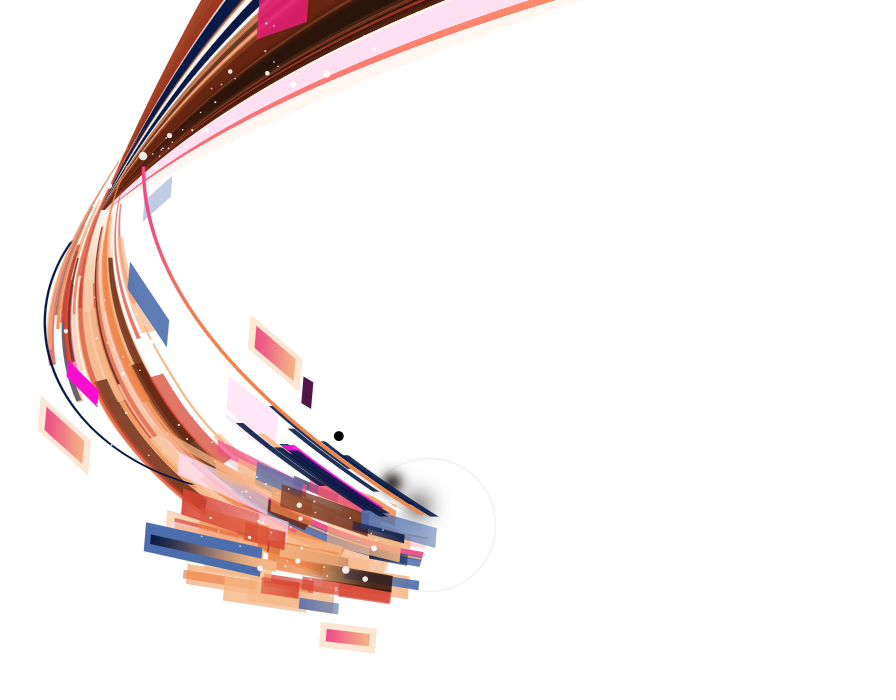
This background is drawn by a Shadertoy shader. Its source:

```glsl
const vec3 NAVY = vec3(.03, .1, .27), BLUE = vec3(.3, .43, .68);
const vec3 BROWN = vec3(.4, .15, .07), UMBER = vec3(.17, .08, .04);
const vec3 RED = vec3(.84, .27, .2), ORANGE = vec3(.94, .52, .29);
const vec3 PEACH = vec3(.96, .71, .52), PINK = vec3(.93, .3, .52);
const vec3 BLUSH = vec3(1, .88, .95), CREAM = vec3(1, .97, .94);
const vec3 MAGENTA = vec3(.98, .05, .82), PAPER = vec3(1);
const vec2 ARC_CENTRE = vec2(.717, .392), ARC_RADII = vec2(.575, .437);
const float NECK_Y = .3;
const int STRANDS = 58, OUTER = 16, BLOCKS = 46, INNER = 14, SPARKS = 110;

float px;
vec2 p;
vec3 col;

vec4 hash4(int n) {
  vec4 q = fract(float(n) * vec4(.1031, .103, .0973, .1099));
  q += dot(q, q.wzxy + 33.33);
  return fract((q.xxyz + q.yzzw) * q.zywx);
}

// Smooth interval; soft is one pixel in units of d
float box(float d, float halfSize, float soft) {
  return clamp((halfSize - abs(d)) / soft + .5, 0., 1.);
}

float band(float d, float lo, float hi, float soft) {
  return box(d - .5 * (lo + hi), .5 * (hi - lo), soft);
}

// Sheared rectangle with nearly upright sides
float slab(vec2 centre, vec2 size, float slope) {
  vec2 d = p - centre;
  d.y -= slope * d.x;
  return box(d.x + .08 * d.y, size.x, px) * box(d.y, size.y, px * (1. + .4 * abs(slope)));
}

void paint(vec3 ink, float mask) { col = mix(col, ink, mask); }

void frame(vec2 centre, vec2 size, float slope) {
  paint(mix(CREAM, PEACH, .25), slab(centre, size, slope));
  float along = smoothstep(-size.x, size.x, p.x - centre.x);
  paint(mix(PINK, PEACH, along), slab(centre, size - .009, slope));
}

vec3 palette(float k) {
  return k < .08 ? NAVY : k < .15 ? BLUE : k < .21 ? BROWN : k < .35 ? RED
    : k < .51 ? ORANGE : k < .81 ? PEACH : k < .91 ? PINK : BLUSH;
}

float spread(float a) { return .02 + .18 * smoothstep(-.45, .45, a); }
float fanLeft(float t) { return .142 + t * (.125 + .02 * t); }
float fanRight(float t) { return .158 + t * (.458 + .217 * t); }

// Stripes that open towards the top edge
void upperFan() {
  float t = 1. - p.y / NECK_Y;
  if (t < 0.) return;
  float left = fanLeft(t), size = fanRight(t) - left;
  float v = (p.x - left) / size, soft = 1.6 * px / size;
  float w = v * (1.3 - .3 * t);
  vec3 under = col;
  col = CREAM;
  paint(BLUSH, band(w, .66, .86, soft));
  paint(mix(PINK, ORANGE + .1, .25 + .5 * t), band(w, .86, .93, soft));
  paint(mix(RED, BROWN, .5), band(w, 0., .06, soft));
  paint(NAVY, band(w, .065, .11, soft) + band(w, .135, .17, soft));
  paint(PEACH, band(w, .19, .29, soft));
  float dark = smoothstep(.16, .06, abs(w - .5)) * smoothstep(.1, .6, t);
  paint(mix(BROWN, UMBER, dark), band(w, .26, .64, soft));
  for (int i = 0; i < 16; i++) {
    vec4 h = hash4(i + 31);
    vec3 ink = h.z < .3 ? UMBER : h.z < .7 ? mix(BROWN, ORANGE, .35) : RED;
    paint(ink, .6 * box(w - .62 * h.x, .004 + .012 * h.y, soft));
  }
  col = mix(under, col, band(v, 0., 1., soft));
  paint(vec3(.88, .12, .44), .9 * slab(vec2(.405, .008), vec2(.036, .035), -.35));
}

// Strands along an elliptical arc below the neck
void lowerSweep() {
  vec2 e = (p - ARC_CENTRE) / ARC_RADII;
  float r = length(e), a = atan(e.y, -e.x), s = spread(a);
  float q = (r - 1.) / s, soft = px / (.48 * s);
  paint(PEACH, .75 * band(q, -.35, .42, soft) * smoothstep(-.3, .1, a) * band(a, -.4, 1.28, .01));
  for (int i = 0; i < STRANDS; i++) {
    vec4 h = hash4(i + 1), g = hash4(i + 101);
    bool outer = i < OUTER;
    float start = mix(-.5, outer ? .05 : .85, h.y);
    float stop = outer ? mix(.1, .42, g.x) : min(start + mix(.3, .9, g.x), 1.36);
    float off = outer ? mix(.35, .9, h.x) : mix(-.62, .45, h.x);
    float size = .014 + (outer ? .035 * g.y : .085 * g.y * g.y);
    float k = start < 0. ? h.z * .7 : .12 + .88 * h.z;
    float mask = box(q - off, size, soft) * band(a, start, stop, 2. * px);
    paint(palette(k), mask * mix(.55, .95, g.z));
  }
  float hair = r - 1.157 + .6 * (a - .27) * (a - .27);
  paint(NAVY, box(hair, .003, px * 2.) * band(a, -.1, .73, .01));
}

// Overlapping slabs at the foot of the sweep
void blocks() {
  for (int i = 0; i < BLOCKS; i++) {
    vec4 h = hash4(i + 207), g = hash4(i + 311);
    float x = mix(.255, .57, h.x), m = x - .38;
    float y = .755 + .27 * m + (h.y - .5) * (.2 - 2.2 * m * m);
    vec2 size = mix(vec2(.025, .005), vec2(.065, .021), g.xy);
    float along = clamp(.5 + (g.z - .5) * (p.x - x) / size.x, 0., 1.);
    float slope = mix(.7, .15, smoothstep(.55, .85, y));
    paint(palette(h.z), slab(vec2(x, y), size, slope) * mix(.5, .95, along));
  }
  paint(UMBER, .85 * smoothstep(.42, .54, p.x) * slab(vec2(.49, .822), vec2(.07, .012), .18));
  paint(BLUE, slab(vec2(.29, .785), vec2(.083, .021), .22));
  paint(mix(NAVY, PEACH, smoothstep(.2, .38, p.x)), slab(vec2(.305, .79), vec2(.09, .007), .22));
  frame(vec2(.497, .911), vec2(.04, .018), .12);
  frame(vec2(.393, .505), vec2(.037, .026), .85);
  frame(vec2(.092, .622), vec2(.036, .027), .9);
  paint(MAGENTA, slab(vec2(.118, .548), vec2(.022, .013), 1.));
  paint(BLUE, .9 * slab(vec2(.212, .435), vec2(.028, .022), 1.5));
  paint(BLUE, .35 * slab(vec2(.225, .284), vec2(.02, .014), -.9));
  paint(BLUSH, .8 * slab(vec2(.36, .595), vec2(.035, .032), .8));
  paint(UMBER + vec3(.15, 0, .25), slab(vec2(.439, .561), vec2(.007, .02), .6));
}

// Parabolic strands inside the bend
void innerStrands() {
  float d = p.y - .238, x = p.x - .205 - 1.61 * d * d;
  float soft = px * sqrt(1. + 10.4 * d * d);
  for (int i = 0; i < INNER; i++) {
    vec4 h = hash4(i + 411);
    float start = mix(.54, .67, h.y);
    vec3 ink = h.z < .4 ? NAVY : h.z < .55 ? MAGENTA : h.z < .8 ? PEACH : PAPER;
    float mask = box(x - mix(-.085, .018, h.x), .003 + .008 * h.w, soft);
    paint(ink, .9 * mask * band(p.y, start, min(start + .09, .738), px));
  }
  vec3 ink = mix(PINK, ORANGE, smoothstep(.28, .5, p.y));
  paint(ink, box(x, .0025 * soft / px, soft) * band(p.y, .238, .735, px));
}

void sparkles() {
  for (int i = 0; i < SPARKS; i++) {
    vec4 h = hash4(i + 503);
    float a = mix(-.35, 1.25, sqrt(h.x)), t = mix(.2, .9, h.x);
    float r = 1. + spread(a) * mix(-.65, .7, h.y);
    vec2 c = ARC_CENTRE + ARC_RADII * r * vec2(-cos(a), sin(a));
    if (i % 3 == 0) c = vec2(mix(fanLeft(t), fanRight(t), mix(.2, .75, h.y)), NECK_Y * (1. - t));
    paint(PAPER, .9 * box(length(p - c), .001 + .006 * pow(h.z, 6.), px));
  }
}

float puff(vec2 centre, float size) {
  vec2 d = (p - centre) / size;
  return exp(-dot(d, d));
}

void mainImage(out vec4 fragColor, in vec2 fragCoord) {
  px = 1. / iResolution.y;
  p = vec2(fragCoord.x, iResolution.y - fragCoord.y) * px;
  col = PAPER;
  // Faint ring and dark smoke
  paint(vec3(.95), box(length(p - vec2(.613, .75)) - .095, .001, px));
  paint(UMBER * .3, .75 * puff(vec2(.56, .69), .016) + .4 * puff(vec2(.597, .723), .024));
  upperFan();
  lowerSweep();
  blocks();
  innerStrands();
  paint(vec3(0), box(length(p - vec2(.484, .623)), .007, px));
  sparkles();
  fragColor = vec4(col, 1);
}
```
